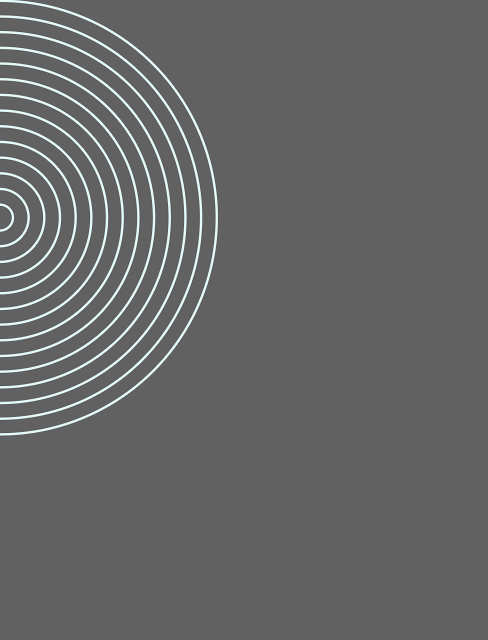
Give the GLSL for this background, as a Shadertoy shader.

```glsl
const vec3 BACKGROUND = vec3(0.38);
const vec3 FRINGE_COLOR = vec3(0.33);
const vec3 LINE_COLOR = vec3(0.90, 0.98, 0.98);

// Lengths are fractions of the canvas height
const vec2 CENTER = vec2(0.0, 0.660);
const float INNER_RADIUS = 0.0202;
const float RING_SPACING = 0.0245;
const float LAST_RING = 13.0;
const float LINE_HALF_WIDTH = 0.0019;
const float FRINGE_WIDTH = 0.0012;

// Distance to the nearest of the evenly spaced circles
float ringDistance(vec2 p) {
    float radius = length(p - CENTER);
    float ring = clamp(round((radius - INNER_RADIUS) / RING_SPACING), 0.0, LAST_RING);
    return abs(radius - INNER_RADIUS - ring * RING_SPACING);
}

// Smooth coverage of a stroke, one pixel wide at its edge
float stroke(float dist, float halfWidth, float pixel) {
    return clamp(0.5 + (halfWidth - dist) / pixel, 0.0, 1.0);
}

void mainImage(out vec4 fragColor, in vec2 fragCoord) {
    float pixel = 1.0 / iResolution.y;
    float dist = ringDistance(fragCoord * pixel);

    // Thin dark fringe below, pale line on top
    vec3 color = mix(BACKGROUND, FRINGE_COLOR,
                     stroke(dist, LINE_HALF_WIDTH + FRINGE_WIDTH, pixel));
    color = mix(color, LINE_COLOR, stroke(dist, LINE_HALF_WIDTH, pixel));

    fragColor = vec4(color, 1.0);
}
```
